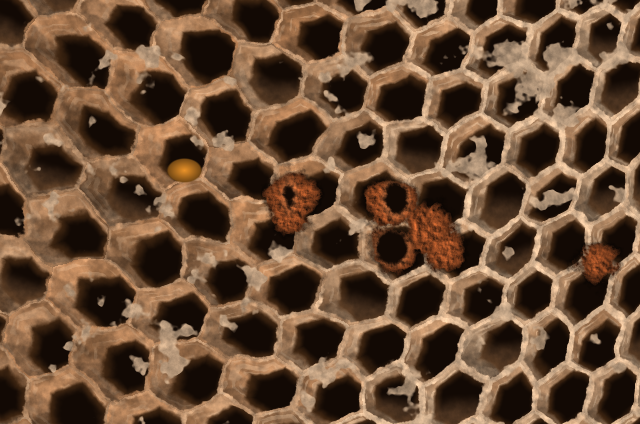
A WebGL 2 fragment shader for this pattern:

```glsl
#version 300 es
precision highp float;
// Weathered paper comb seen at a slant: a bent hexagonal lattice of deep cells.
// Each cell has a sunlit fibrous wall, a shifted dark hollow and a ragged rim;
// clay lumps with holes, an amber grub and pale flakes lie over the lattice.
uniform vec2 u_resolution;
out vec4 fragColor;

const vec3 BLACK = vec3(0.07, 0.035, 0.015);
const vec3 UMBER = vec3(0.25, 0.15, 0.07);
const vec3 BROWN = vec3(0.49, 0.34, 0.22);
const vec3 TAN   = vec3(0.73, 0.51, 0.34);
const vec3 GREY  = vec3(0.72, 0.58, 0.45);
const vec3 CREAM = vec3(0.90, 0.76, 0.62);
const vec3 CLAY  = vec3(0.58, 0.29, 0.14);
const vec3 AMBER = vec3(0.80, 0.50, 0.14);

// Lattice, in canvas heights: column pitch and its shrink, row pitch and bend
const float COL_START = 0.167, COL_PITCH = 0.1843, COL_SHRINK = 0.00412;
const float ROW_START = 0.294, ROW_PITCH = 0.1176, ROW_GROWTH = 0.0255;
const float BEND_X = 1.098, BEND = 0.184, ROW_SHEAR = 0.18;
const float CELL = 0.15;                        // typical cell width
const vec2 HOLLOW_SHIFT = vec2(0.19, -0.05);    // in cell widths
const float HOLLOW_SIZE = 0.365, RIM = 0.032;

const vec2 GRUB = vec2(0.435, 0.598);
const vec3 LUMPS[7] = vec3[7](                  // centre, radius
  vec3(0.686, 0.535, 0.058), vec3(0.680, 0.485, 0.042),
  vec3(0.922, 0.524, 0.060), vec3(1.010, 0.460, 0.058),
  vec3(1.050, 0.412, 0.045), vec3(0.925, 0.416, 0.052),
  vec3(1.405, 0.375, 0.045));
const vec4 HOLES[3] = vec4[3](                  // centre, radii
  vec4(0.934, 0.532, 0.026, 0.038), vec4(0.925, 0.416, 0.038, 0.040),
  vec4(0.682, 0.540, 0.012, 0.025));

float hash(vec2 p) { return fract(sin(dot(p, vec2(127.1, 311.7))) * 43758.5453); }

float noise(vec2 p) {
  vec2 i = floor(p), f = fract(p);
  f = f * f * (3.0 - 2.0 * f);
  return mix(mix(hash(i), hash(i + vec2(1, 0)), f.x),
             mix(hash(i + vec2(0, 1)), hash(i + 1.0), f.x), f.y);
}

float fbm(vec2 p) {
  float sum = 0.0, amp = 0.5;
  for (int k = 0; k < 4; k++) {
    sum += amp * noise(p);
    p = mat2(1.6, 1.2, -1.2, 1.6) * p + 7.3;
    amp *= 0.5;
  }
  return sum / 0.9375;
}

float hexRadius(vec2 p) {
  p = abs(p);
  return max(p.x, dot(p, vec2(0.5, 0.8660254)));
}

// Canvas point to a plane where the cells are regular hexagons
vec2 latticePlane(vec2 p) {
  float d = p.x - BEND_X;
  float row = (p.y - ROW_START - BEND * d * d) / (ROW_PITCH + ROW_GROWTH * d * d);
  float root = COL_PITCH * COL_PITCH - 4.0 * COL_SHRINK * (p.x - COL_START);
  float col = (COL_PITCH - sqrt(max(root, 0.001))) / (2.0 * COL_SHRINK);
  return vec2(col - ROW_SHEAR * row + 0.04, row * 0.8660254);
}

vec2 nearestCentre(vec2 p) {
  vec2 s = vec2(1.0, 1.7320508);
  vec2 a = round(p / s) * s, b = (round(p / s - 0.5) + 0.5) * s;
  return dot(p - a, p - a) < dot(p - b, p - b) ? a : b;
}

vec3 comb(vec2 p, float soft, float pale) {
  vec2 wobble = vec2(noise(p * 11.0), noise(p * 11.0 + 40.0)) - 0.5;
  vec2 ragged = vec2(fbm(p * 45.0), fbm(p * 45.0 + 9.0)) - 0.5;
  vec2 plane = latticePlane(p) + 0.20 * wobble + 0.07 * ragged;
  vec2 centre = nearestCentre(plane), q = plane - centre;
  vec2 id = round(centre * vec2(2.0, 1.1547005));
  float h1 = hash(id), h2 = hash(id + 17.0), h3 = hash(id + 31.0);
  float radius = hexRadius(q), grain = fbm(p * 75.0);

  // Sunlit wall: three facets with fibres and stains
  float upper = smoothstep(-0.04, 0.04, q.y + 0.5 * q.x + 0.08);
  float lower = smoothstep(-0.03, 0.03, -q.y + 0.45 * q.x - 0.04);
  float fibre = noise(vec2(radius * 26.0 + 3.0 * h1, q.y * 7.0) + id * 5.0);
  float stain = fbm(p * 17.0 + id);
  vec3 wall = mix(TAN, GREY, clamp(0.2 + 0.5 * pale + 0.7 * (h2 - 0.4), 0.0, 1.0));
  wall = mix(wall, BROWN, smoothstep(0.42, 0.75, stain) * (0.85 - 0.3 * pale));
  wall = mix(wall, CREAM, smoothstep(0.5, 0.85, fibre) * (0.25 + 0.3 * pale));
  wall *= 0.70 + 0.16 * upper - 0.14 * lower + 0.16 * h3 + 0.40 * (grain - 0.35);

  // Shadowed hollow, wider toward the pale side
  vec2 shift = HOLLOW_SHIFT + 0.09 * (vec2(h1, h2) - 0.5) - vec2(0.05 * pale, 0.0);
  float size = HOLLOW_SIZE + 0.06 * (h3 - 0.5) + 0.05 * pale;
  float hollow = hexRadius(q - shift) - size + 0.05 * (stain - 0.5);
  vec3 depth = mix(UMBER, BLACK, smoothstep(0.0, 0.16, -hollow));
  float floorLight = step(0.82, h2) * smoothstep(0.1, -0.25, q.y);
  depth = mix(depth, BROWN * (0.6 + 0.4 * grain), 0.65 * floorLight);
  vec3 color = mix(depth, wall, smoothstep(-0.02 - soft, 0.02 + soft, hollow));

  // Ragged rim
  float width = RIM + 0.022 * pale + 0.05 * (grain - 0.5);
  float rim = smoothstep(0.5 - width - soft, 0.5 - width + soft, radius);
  vec3 rimColor = mix(mix(BROWN, TAN, h1), CREAM, clamp(0.15 + 0.7 * pale + stain - 0.4, 0.0, 1.0));
  return mix(color, rimColor * (0.65 + 0.65 * grain), rim * 0.9);
}

void main() {
  vec2 p = gl_FragCoord.xy / u_resolution.y;
  float pixel = 1.0 / u_resolution.y;
  float pale = smoothstep(0.35, 1.25, p.x + 0.25 * (0.5 - p.y));
  vec3 color = comb(p, pixel / CELL, pale);

  // Amber grub
  float grub = length((p - GRUB) / vec2(0.040, 0.028)) - 1.0;
  vec3 grubColor = AMBER * (0.55 - 0.6 * grub);
  color = mix(color, grubColor, smoothstep(0.08, -0.08, grub));

  // Pale torn flakes, densest in the upper right
  float corner = smoothstep(0.5, 0.0, length((p - vec2(1.32, 0.88)) * vec2(1.0, 1.5)));
  float flake = smoothstep(0.70, 0.76, fbm(p * 15.0 + 3.0) + 0.13 * corner);
  color = mix(color, CREAM * (0.55 + 0.6 * fbm(p * 60.0)), 0.85 * flake);

  // Gritty clay lumps, lit from the right
  float grit = fbm(p * 85.0), lump = 1.0, hole = 1.0;
  for (int k = 0; k < LUMPS.length(); k++)
    lump = min(lump, length(p - LUMPS[k].xy) - LUMPS[k].z);
  for (int k = 0; k < HOLES.length(); k++)
    hole = min(hole, (length((p - HOLES[k].xy) / HOLES[k].zw) - 1.0) * HOLES[k].z);
  lump += 0.03 * (grit - 0.5) + 0.025 * (noise(p * 24.0) - 0.5);
  hole += 0.012 * (grit - 0.5);
  float relief = grit - fbm((p + vec2(0.004, 0.003)) * 85.0);
  vec3 clay = CLAY * (0.45 + 0.9 * grit + 1.2 * relief);
  clay = mix(clay, TAN, 0.45 * smoothstep(0.018, 0.0, hole) * grit);
  clay *= mix(1.0, 0.7, smoothstep(-0.02, 0.0, lump));
  clay = mix(BLACK, clay, smoothstep(-0.004 - pixel, 0.003 + pixel, hole));
  color *= mix(0.6, 1.0, smoothstep(0.0, 0.018, lump));
  color = mix(color, clay, smoothstep(0.003 + pixel, -0.003 - pixel, lump));

  fragColor = vec4(clamp(color, 0.0, 1.0), 1.0);
}
```
